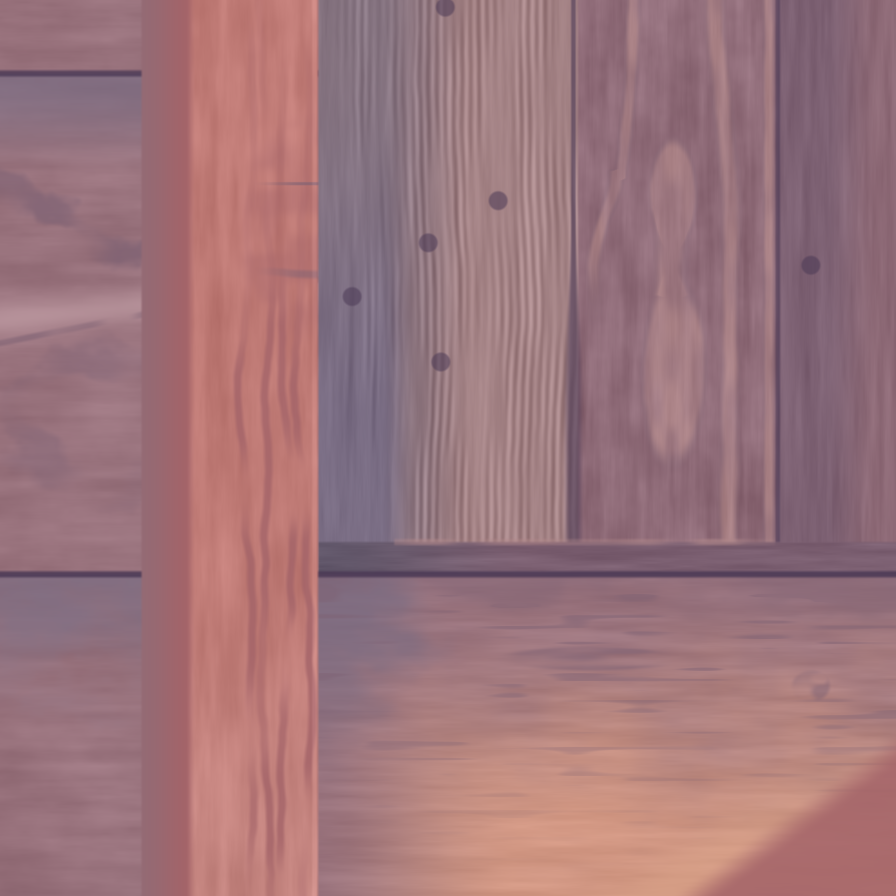
Reproduce this texture procedurally as a Shadertoy shader.

```glsl
const float POST_LEFT = 0.158, POST_EDGE = 0.213, POST_RIGHT = 0.355;
const float SEAM_Y = 0.359, LEDGE_TOP = 0.395;
const vec3 ROSE = vec3(0.60, 0.45, 0.49);
const vec3 SLATE = vec3(0.47, 0.42, 0.51);
const vec3 MAUVE = vec3(0.56, 0.42, 0.47);
const vec3 PLUM = vec3(0.49, 0.38, 0.45);
const vec3 TAN = vec3(0.64, 0.51, 0.52);
const vec3 PALE = vec3(0.69, 0.53, 0.54);
const vec3 PEACH = vec3(0.82, 0.59, 0.51);
const vec3 CORAL = vec3(0.75, 0.48, 0.46);
const vec3 BRICK = vec3(0.64, 0.39, 0.41);
const vec3 INK = vec3(0.29, 0.22, 0.33);
const vec2 NAILS[6] = vec2[6](vec2(0.556, 0.776), vec2(0.478, 0.729),
    vec2(0.393, 0.669), vec2(0.492, 0.596), vec2(0.905, 0.704), vec2(0.497, 0.992));

float hash(vec2 p) { return fract(sin(dot(p, vec2(127.1, 311.7))) * 43758.55); }

float noise(vec2 p) {
    vec2 i = floor(p), f = fract(p);
    f = f * f * (3.0 - 2.0 * f);
    return mix(mix(hash(i), hash(i + vec2(1, 0)), f.x),
               mix(hash(i + vec2(0, 1)), hash(i + vec2(1, 1)), f.x), f.y);
}

// Layered noise centred on zero
float grain(vec2 p, float fx, float fy) {
    p *= vec2(fx, fy);
    float sum = -0.47, amp = 0.5;
    for (int i = 0; i < 4; i++) {
        sum += amp * noise(p);
        p = p * 2.03 + 7.3;
        amp *= 0.5;
    }
    return sum;
}

// Patchy fading for worn marks
float worn(vec2 p, float fx, float fy) { return smoothstep(0.15, 0.75, noise(p * vec2(fx, fy))); }
float edge(float at, float x) { return smoothstep(at - 0.002, at + 0.002, x); }
float span(float a, float b, float x) { return edge(a, x) - edge(b, x); }
float line(float d, float w) { return 1.0 - smoothstep(w * 0.3, w * 1.4, abs(d)); }
float glow(float d, float w) { return exp(-d * d / (w * w)); }
float blob(vec2 d, vec2 r) { return 1.0 - smoothstep(0.8, 1.1, length(d / r)); }

// Horizontal boards on the left
vec3 leftWall(vec2 p) {
    float warp = grain(p, 16.0, 20.0);
    vec3 c = ROSE + 0.09 * grain(p, 8.0, 70.0) + 0.08 * warp;
    float cool = smoothstep(0.80, 0.91, p.y) * (1.0 - edge(0.918, p.y));
    cool += smoothstep(0.2, 0.36, p.y + 0.15 * warp) * (1.0 - edge(SEAM_Y, p.y));
    c = mix(c, SLATE, 0.7 * cool);
    float figure = line(p.y - 0.79 + 0.5 * p.x - 0.09 * warp, 0.016);
    vec2 swirl = (p - vec2(0.12, 0.53)) / vec2(0.10, 0.075);
    figure += 0.6 * line(length(swirl) + 0.9 * warp - 1.0, 0.2);
    c = mix(c, PLUM, 0.7 * figure * worn(p, 20.0, 20.0));
    c = mix(c, vec3(0.74, 0.60, 0.63), 0.75 * glow(p.y - 0.643 - 0.1 * p.x, 0.018));
    c = mix(c, PLUM, 0.6 * line(p.y - 0.617 - 0.2 * p.x, 0.004) * worn(p, 30.0, 9.0));
    return mix(c, INK, 0.8 * line(p.y - 0.918, 0.004));
}

// Upright post with a shaded side and a grained front
vec3 post(vec2 p) {
    float bend = 0.02 * grain(p, 5.0, 9.0);
    vec3 front = mix(CORAL, vec3(0.77, 0.52, 0.50), smoothstep(0.4, 0.0, p.y));
    front += 0.12 * grain(p, 80.0, 8.0) + 0.08 * grain(p, 20.0, 14.0);
    float veins = 0.0;
    for (float i = 0.0; i < 4.0; i++)
        veins += line(p.x - 0.276 - 0.021 * i - bend - 0.006 * sin(9.0 * p.y + 2.0 * i), 0.005)
            * worn(p + i, 3.0, 11.0);
    front = mix(front, BRICK, veins * mix(0.25, 0.8, smoothstep(0.69, 0.63, p.y)));
    vec2 knot = p - vec2(0.345, 0.745);
    front = mix(front, BRICK, 0.35 * worn(p, 30.0, 40.0) * blob(knot, vec2(0.08, 0.12)));
    float cracks = line(p.y - 0.795, 0.002) + 0.7 * line(p.y - 0.695 - bend, 0.005);
    front = mix(front, PLUM, 0.65 * cracks * smoothstep(0.28, 0.34, p.x));
    vec3 side = mix(mix(PLUM, CORAL, 0.35), BRICK, smoothstep(POST_LEFT, POST_EDGE, p.x));
    return mix(side, front, smoothstep(-0.006, 0.006, p.x - POST_EDGE)) + 0.05 * line(p.x - 0.351, 0.003);
}

// Vertical planks with pale strips, gaps and nails
vec3 planks(vec2 p) {
    float wave = 0.012 * grain(p, 14.0, 9.0);
    float ribs = sin(680.0 * (p.x + 0.5 * wave - 0.008 * glow(p.y - 0.66, 0.14)));
    ribs *= 0.06 * worn(p, 70.0, 9.0);
    vec3 c = mix(SLATE, vec3(0.53, 0.46, 0.51), smoothstep(0.5, 0.95, p.y));
    c += ribs * glow(p.x - 0.42, 0.03) * smoothstep(0.5, 0.6, p.y);
    vec3 ribbed = mix(vec3(0.55, 0.46, 0.50), TAN, smoothstep(0.45, 0.53, p.x)) + ribs;
    c = mix(c, ribbed, smoothstep(0.425, 0.465, p.x));
    float top = smoothstep(0.75, 1.0, p.y), x = p.x - wave;
    float pale = line(x - 0.69 - 0.016 * top, 0.007) * edge(0.8, p.y);
    pale += line(x - 0.659 - 0.028 * smoothstep(0.7, 0.81, p.y), 0.008) * smoothstep(0.62, 0.75, p.y) * (1.0 - edge(0.81, p.y));
    pale += blob(vec2(x, p.y) - vec2(0.75, 0.785), vec2(0.026, 0.06));
    pale += line(x - 0.748, 0.017) * span(0.67, 0.77, p.y);
    pale += blob(vec2(x, p.y) - vec2(0.751, 0.585), vec2(0.036, 0.105));
    pale += line(x - 0.814 + 0.016 * top, 0.01) + line(p.x - 0.858, 0.006);
    pale = min(pale, 1.0);
    vec3 mauve = MAUVE + 0.14 * grain(p, 22.0, 18.0);
    mauve = mix(mauve, PLUM, 1.6 * pale * (1.0 - pale));
    mauve = mix(mauve, PALE, pale * (0.4 + 0.45 * worn(p, 60.0, 22.0)));
    c = mix(c, mauve, edge(0.645, p.x));
    c = mix(c, mix(PLUM, MAUVE, smoothstep(0.92, 0.98, p.x)), edge(0.868, p.x));
    c += 0.12 * grain(p, 120.0, 9.0);
    float gaps = line(p.x - 0.64, mix(0.009, 0.003, smoothstep(0.55, 0.75, p.y)));
    c = mix(c, INK, 0.6 * (gaps + line(p.x - 0.868, 0.003)));
    for (int i = 0; i < 6; i++)
        c = mix(c, INK, 0.55 * blob(p - NAILS[i], vec2(0.011)));
    return c;
}

// Wide lower board with warm light and a slanted shadow
vec3 lowerBoard(vec2 p) {
    float cloud = grain(p, 9.0, 14.0);
    float warmth = smoothstep(0.36, 0.02, p.y - 0.15 * cloud) * smoothstep(0.34, 0.58, p.x);
    vec3 c = mix(ROSE, PEACH, warmth) + 0.1 * grain(p, 10.0, 100.0);
    c = mix(c, SLATE, 0.75 * smoothstep(0.48, 0.35, p.x + 0.25 * cloud) * smoothstep(0.08, 0.32, p.y));
    float marks = smoothstep(0.3, 0.36, p.y + 0.15 * cloud);
    marks += smoothstep(0.74, 0.95, noise(p * vec2(14.0, 170.0))) * smoothstep(0.0, 0.3, p.y);
    marks += worn(p, 20.0, 150.0) * blob(p - vec2(0.66, 0.265), vec2(0.1, 0.014));
    marks += worn(p, 60.0, 70.0) * blob(p - vec2(0.905, 0.234), vec2(0.022, 0.018));
    c = mix(c, PLUM, 0.5 * min(marks, 1.0));
    float slant = p.y - 0.74 * (p.x - 0.775);
    c = mix(c, vec3(0.86, 0.65, 0.54), 0.5 * glow(slant - 0.03, 0.04) * smoothstep(0.2, 0.0, p.y));
    return mix(c, BRICK, 0.85 * smoothstep(0.02, -0.025, slant));
}

void mainImage(out vec4 fragColor, in vec2 fragCoord) {
    vec2 p = fragCoord / iResolution.xy;
    vec3 ledge = mix(SLATE * 0.83, PLUM, smoothstep(0.36, 0.6, p.x)) + 0.12 * grain(p, 12.0, 120.0);
    vec3 c = mix(ledge, planks(p), edge(LEDGE_TOP, p.y));
    c = mix(c, PALE, 0.6 * line(p.y - LEDGE_TOP, 0.004) * span(0.44, 0.865, p.x) * worn(p, 25.0, 1.0));
    c = mix(lowerBoard(p), c, edge(SEAM_Y, p.y));
    c = mix(leftWall(p), c, edge(POST_RIGHT, p.x));
    c = mix(c, INK, 0.85 * line(p.y - SEAM_Y, 0.004));
    c = mix(c, post(p), span(POST_LEFT, POST_RIGHT, p.x));
    fragColor = vec4(c, 1.0);
}
```
